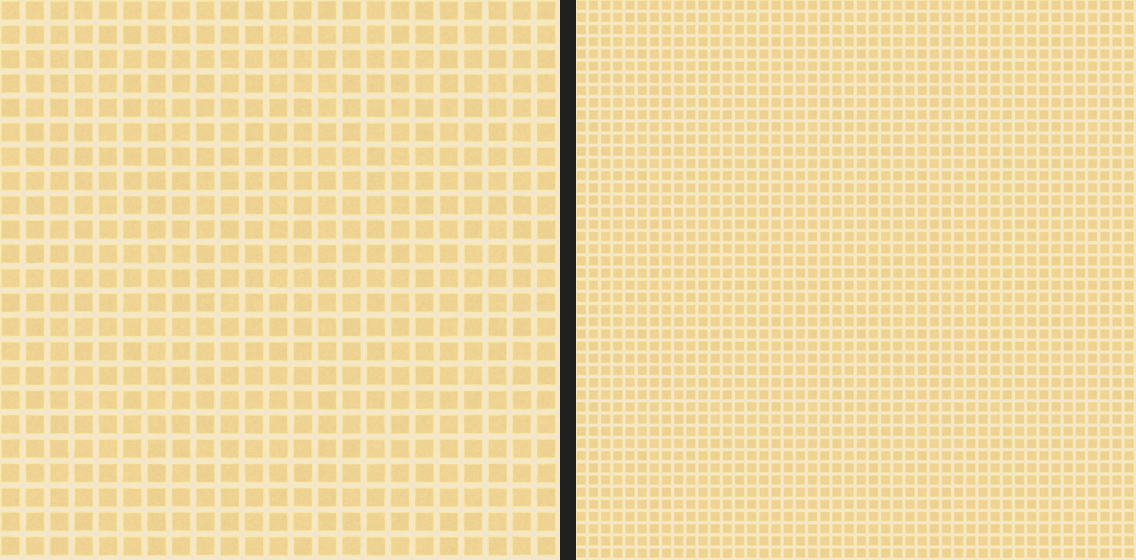
Left, the tile; right, the same tile 2 across and 2 down.
Give the GLSL for this pattern, as a WebGL 1 fragment shader.

```glsl
precision highp float;

uniform vec2 u_resolution;

const float TILE_COUNT = 23.0;                   // repeats across and down
const vec2 TILE_CENTER = vec2(0.435, 0.57);      // within one cell
const float TILE_HALF = 0.402;                   // half side, in cells
const float CORNER_RADIUS = 0.035;
const float TILE_JITTER = 0.008;
const float RIM_INNER = 0.075;                   // fade from face to rim
const float RIM_OUTER = 0.065;                   // fade from rim to grout
const float EDGE_WOBBLE = 0.022;
const float GRAIN_PER_TILE = 15.0;
const float GRAIN_STRENGTH = 0.028;
const float SHADE_STRENGTH = 0.012;
const vec3 FACE_COLOR = vec3(0.935, 0.825, 0.573);
const vec3 RIM_COLOR = vec3(0.968, 0.912, 0.675);
const vec3 GROUT_COLOR = vec3(0.958, 0.904, 0.800);
const vec3 JOINT_COLOR = vec3(0.948, 0.892, 0.790);

float hash(vec2 p) {
  vec3 q = fract(vec3(p.xyx) * 0.1031);
  q += dot(q, q.yzx + 33.33);
  return fract((q.x + q.y) * q.z);
}

// Value noise that wraps after a whole number of lattice steps
float wrapNoise(vec2 p, float period) {
  vec2 i = floor(p);
  vec2 f = fract(p);
  f = f * f * (3.0 - 2.0 * f);
  vec2 a = mod(i, period);
  vec2 b = mod(i + 1.0, period);
  return mix(mix(hash(a), hash(vec2(b.x, a.y)), f.x),
             mix(hash(vec2(a.x, b.y)), hash(b), f.x), f.y);
}

float roundedSquare(vec2 p, float halfSide, float radius) {
  vec2 d = abs(p) - halfSide + radius;
  return length(max(d, 0.0)) + min(max(d.x, d.y), 0.0) - radius;
}

void main() {
  vec2 uv = gl_FragCoord.xy / u_resolution;
  vec2 grid = uv * TILE_COUNT;
  float pixel = TILE_COUNT / min(u_resolution.x, u_resolution.y);

  // Cell centred on its tile, with a wrapped identity
  vec2 shifted = grid - TILE_CENTER + 0.5;
  vec2 id = mod(floor(shifted), TILE_COUNT);
  vec2 local = fract(shifted) - 0.5;
  vec2 jitter = vec2(hash(id + 41.0), hash(id + 83.0)) - 0.5;

  // Slightly uneven tile outline
  float wobble = wrapNoise(grid * 4.0, TILE_COUNT * 4.0) - 0.5;
  float dist = roundedSquare(local - jitter * 2.0 * TILE_JITTER,
                             TILE_HALF, CORNER_RADIUS);
  dist += wobble * EDGE_WOBBLE;

  // Fine grain and faint shade differences between tiles
  float grain = wrapNoise(grid * GRAIN_PER_TILE, TILE_COUNT * GRAIN_PER_TILE) - 0.5;
  float shade = hash(id + 127.0) - 0.5;
  vec3 face = FACE_COLOR + grain * GRAIN_STRENGTH + shade * SHADE_STRENGTH;

  // Rim glow varies along each edge
  float glow = 0.85 + 0.3 * wrapNoise(grid * 3.0 + 7.0, TILE_COUNT * 3.0);
  vec3 rim = mix(FACE_COLOR, RIM_COLOR, glow);

  // Grout is a little darker where the joints cross
  vec2 crossing = smoothstep(0.36, 0.48, abs(local));
  vec3 grout = mix(GROUT_COLOR, JOINT_COLOR, crossing.x * crossing.y);
  grout += grain * GRAIN_STRENGTH * 0.25;

  float soft = 0.5 * pixel;
  vec3 color = mix(face, rim, smoothstep(-max(RIM_INNER, soft), 0.0, dist));
  color = mix(color, grout, smoothstep(0.0, max(RIM_OUTER, soft), dist));

  gl_FragColor = vec4(color, 1.0);
}
```
